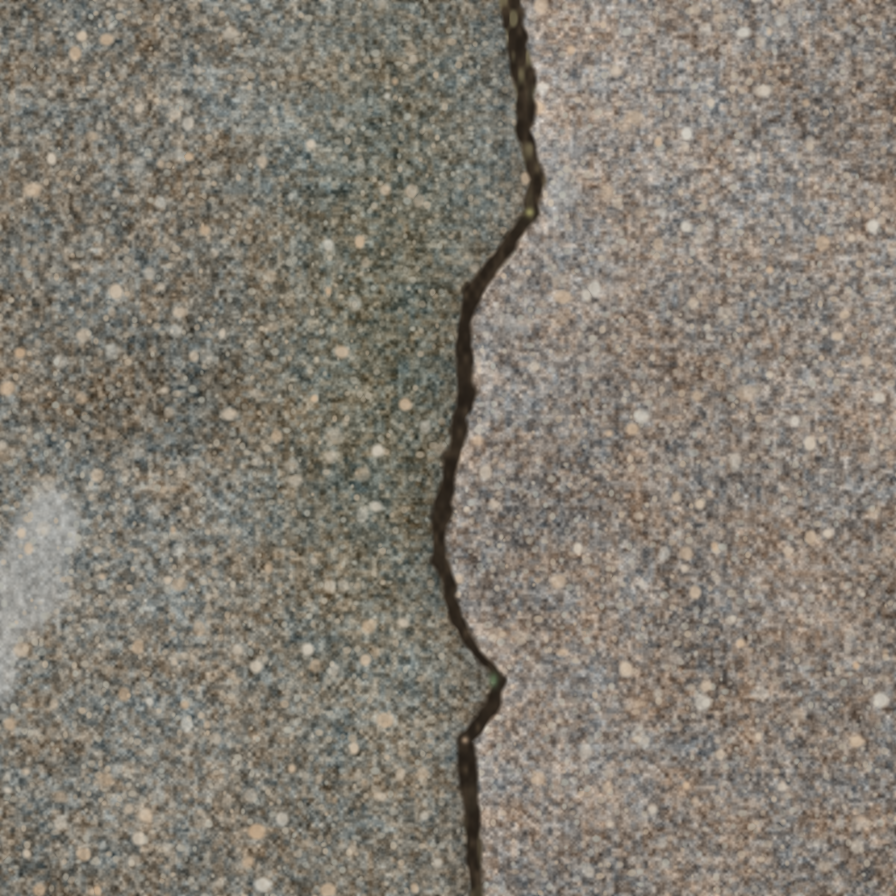
Give the GLSL for this texture, as a Shadertoy shader.

```glsl
const int JOINTS = 21;
const vec2 crackPath[JOINTS] = vec2[JOINTS](
    vec2(.567, 1.02), vec2(.575, .961), vec2(.587, .909), vec2(.585, .857),
    vec2(.599, .798), vec2(.592, .762), vec2(.569, .727), vec2(.527, .674),
    vec2(.517, .629), vec2(.521, .564), vec2(.505, .492), vec2(.491, .414),
    vec2(.491, .375), vec2(.510, .310), vec2(.531, .271), vec2(.557, .242),
    vec2(.547, .206), vec2(.520, .173), vec2(.522, .128), vec2(.529, .062),
    vec2(.534, -.02));

float hash(vec2 p) {
    return fract(sin(dot(p, vec2(127.1, 311.7))) * 43758.5453);
}

float noise(vec2 p) {
    vec2 i = floor(p), f = fract(p);
    f = f * f * (3.0 - 2.0 * f);
    return mix(mix(hash(i), hash(i + vec2(1, 0)), f.x),
               mix(hash(i + vec2(0, 1)), hash(i + vec2(1, 1)), f.x), f.y);
}

float fbm(vec2 p) {
    float sum = 0.0, amp = 0.5;
    for (int i = 0; i < 4; i++) {
        sum += amp * noise(p);
        p = mat2(1.6, 1.2, -1.2, 1.6) * p + 7.3;
        amp *= 0.5;
    }
    return sum / 0.9375;
}

// x: distance to the crack's centre line, y: horizontal offset from it
vec2 crackField(vec2 p) {
    float dist = 1.0, side = 0.0;
    for (int i = 0; i < JOINTS - 1; i++) {
        vec2 a = crackPath[i], ab = crackPath[i + 1] - a, ap = p - a;
        dist = min(dist, length(ap - ab * clamp(dot(ap, ab) / dot(ab, ab), 0.0, 1.0)));
        if (p.y <= a.y && p.y > a.y + ab.y) side = ap.x - ab.x * ap.y / ab.y;
    }
    return vec2(dist, side);
}

// Scattered sand grains: x is coverage, y a random tint
vec2 specks(vec2 p, float cells, float density, float pixel) {
    vec2 q = p * cells, id = floor(q), result = vec2(0);
    for (int y = -1; y <= 1; y++)
    for (int x = -1; x <= 1; x++) {
        vec2 c = id + vec2(x, y);
        if (hash(c + 3.7) > density) continue;
        vec2 d = q - c - vec2(hash(c + 11.3), hash(c + 23.9));
        d.x *= 0.75 + 0.6 * hash(c + 31.1);
        float radius = 0.16 + 0.24 * hash(c + 47.7);
        float soft = 0.12 + pixel * cells * 0.5;
        float cover = (1.0 - smoothstep(radius - soft, radius + soft, length(d)))
                    * (0.35 + 0.65 * hash(c + 59.3));
        if (cover > result.x) result = vec2(cover, hash(c + 71.9));
    }
    return result;
}

float blob(vec2 p, vec2 centre, vec2 size) {
    vec2 d = (p - centre) / size;
    return exp(-dot(d, d));
}

void mainImage(out vec4 fragColor, in vec2 fragCoord) {
    vec2 p = fragCoord / iResolution.xy;
    float pixel = 1.0 / iResolution.y;
    vec2 ragged = vec2(noise(p * 75.0), noise(p * 75.0 + 40.0)) - 0.5;
    vec2 crack = crackField(p + ragged * 0.006);
    float rightSide = smoothstep(-0.015, 0.015, crack.y);

    // Slab tone: cooler on the left, warmer on the right
    vec3 col = mix(vec3(.485, .468, .430), vec3(.527, .490, .455), rightSide);
    col += 0.17 * (fbm(p * 9.0) - 0.5);
    col += vec3(.05, .0, -.04) * (noise(p * 24.0 + 9.0) - 0.5);
    col -= 0.05 * blob(p, vec2(.13, .60), vec2(.18, .13));
    col -= vec3(.035, .02, .035) * blob(p, vec2(.43, .62), vec2(.13, .40)) * (1.0 - rightSide);
    col += 0.045 * blob(p, vec2(.72, .93), vec2(.26, .17)) * rightSide;

    // Fine aggregate
    float grain = 0.20 * (noise(p * 125.0) - 0.5)
                + 0.24 * (noise(p.yx * 215.0 + 17.0) - 0.5)
                + 0.10 * (noise(p * 370.0 + 5.0) - 0.5);
    col += grain * vec3(1.03, 1.0, .95);
    col += vec3(.06, .0, -.05) * (noise(p * 150.0 + 63.0) - 0.5);

    // Pale worn patches
    float wear = fbm(p * 28.0 + 4.0);
    float pale = blob(p, vec2(.055, .42), vec2(.035, .045))
               + blob(p, vec2(.03, .345), vec2(.05, .06))
               + 0.7 * blob(p, vec2(.0, .26), vec2(.025, .08))
               + 0.6 * blob(p, vec2(.625, .79), vec2(.03, .035))
               + 0.5 * blob(p, vec2(.57, .635), vec2(.035, .03))
               + 0.4 * blob(p, vec2(.76, .27), vec2(.04, .02));
    col = mix(col, vec3(.65, .65, .635) + grain * 0.5,
              0.85 * smoothstep(0.25, 0.8, pale * (0.45 + wear)));

    // Bright sand and pebbles
    vec2 sand = specks(p, 95.0, 0.32, pixel);
    vec2 pebbles = specks(p + 0.37, 46.0, 0.15, pixel);
    col = mix(col, mix(vec3(.69, .70, .66), vec3(.79, .71, .61), sand.y), sand.x * 0.7);
    col = mix(col, mix(vec3(.85, .84, .80), vec3(.82, .70, .57), pebbles.y), pebbles.x * 0.85);

    // Worn lip right of the crack, stained shade left of it
    col += 0.075 * rightSide * exp(-pow((crack.x - 0.019) / 0.014, 2.0)) * (0.4 + wear);
    col *= 1.0 - 0.20 * (1.0 - rightSide) * exp(-crack.x / 0.028);

    // Crack opening with a lighter, dirt-filled upper end
    float width = 0.0075 + 0.003 * noise(vec2(p.y * 28.0, 2.0))
                + 0.002 * smoothstep(.75, .95, p.y) - 0.003 * blob(p, vec2(.535, .265), vec2(.03));
    float gap = 1.0 - smoothstep(width - 0.003 - pixel, width + 0.002 + pixel, crack.x);
    float dirt = noise(p * vec2(150.0, 85.0));
    vec3 inside = vec3(.13, .105, .08) + vec3(.13, .11, .085) * dirt * dirt;
    float fill = smoothstep(.72, .86, p.y) + 0.45 * (1.0 - smoothstep(.02, .16, p.y));
    inside += vec3(.23, .23, .17) * fill * smoothstep(.35, .8, noise(p * vec2(110.0, 48.0) + 8.0));
    col = mix(col, inside, gap * 0.95);

    // Small stones caught in the opening
    col = mix(col, vec3(.66, .64, .43), 0.8 * blob(p, vec2(.591, .763), vec2(.005)));
    col = mix(col, vec3(.40, .49, .36), 0.8 * blob(p, vec2(.551, .241), vec2(.005, .008)));
    col = mix(col, vec3(.70, .60, .50), 0.8 * blob(p, vec2(.519, .174), vec2(.004)));

    fragColor = vec4(clamp(col, 0.0, 1.0), 1.0);
}
```
